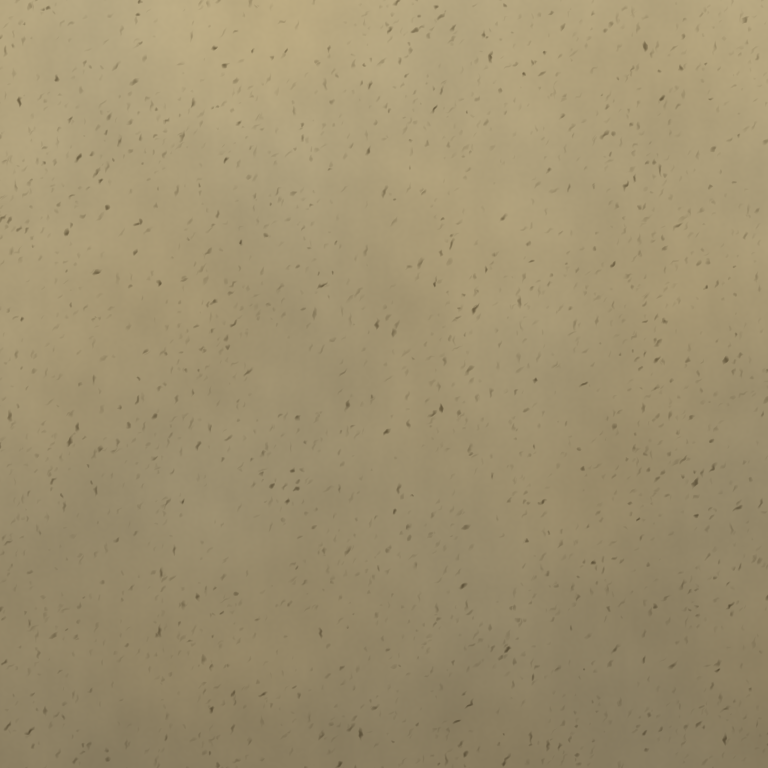
A Shadertoy shader for this texture:

```glsl
#define TOP_COLOR vec3(0.722, 0.660, 0.508)
#define BOTTOM_COLOR vec3(0.538, 0.488, 0.376)
#define FLECK_TINT vec3(0.54, 0.51, 0.44)
#define FLECK_LEAN 0.50
#define LEAN_SPREAD 1.2
#define COARSE_CELLS 44.0
#define FINE_CELLS 72.0
#define CLOUDS 0.17
#define MOTTLE 0.032
#define GRAIN 0.012

vec3 hash3(vec2 cell) {
    vec3 p = fract(vec3(cell.xyx) * vec3(0.1031, 0.1030, 0.0973));
    p += dot(p, p.yxz + 33.33);
    return fract((p.xxy + p.yzz) * p.zyx);
}

float cornerSlope(vec2 corner, vec2 offset) {
    float angle = 6.2832 * hash3(corner).x;
    return dot(vec2(cos(angle), sin(angle)), offset);
}

float gradientNoise(vec2 p) {
    vec2 i = floor(p), f = p - i;
    vec2 u = f * f * f * (f * (f * 6.0 - 15.0) + 10.0);
    vec2 e = vec2(1.0, 0.0);
    float low = mix(cornerSlope(i, f), cornerSlope(i + e, f - e), u.x);
    float high = mix(cornerSlope(i + e.yx, f - e.yx), cornerSlope(i + 1.0, f - 1.0), u.x);
    return mix(low, high, u.y);
}

// Darkness of scattered slanted flecks; halfSize is (width, length) in canvas units
float flecks(vec2 uv, float cells, vec2 halfSize, float density, float seed) {
    vec2 home = floor(uv * cells);
    float dark = 0.0;
    for (int y = -1; y <= 1; y++)
    for (int x = -1; x <= 1; x++) {
        vec2 cell = home + vec2(x, y);
        vec3 place = hash3(cell + seed);
        vec3 form = hash3(cell + seed + 71.7);
        vec2 center = (cell + place.xy) / cells;

        // Flecks gather in loose clumps
        float clump = 0.7 * gradientNoise(center * 9.0 + seed);
        float present = step(place.z, density + clump);

        float angle = FLECK_LEAN + LEAN_SPREAD * (form.x - 0.5);
        float c = cos(angle), s = sin(angle);
        vec2 d = uv - center;
        vec2 q = vec2(c * d.x - s * d.y, s * d.x + c * d.y);
        vec2 size = halfSize * vec2(mix(0.8, 1.15, form.z), mix(0.5, 1.3, form.y));
        float mask = 1.0 - smoothstep(0.1, 1.4, length(q / size));
        float strength = mix(0.16, 0.80, pow(form.z, 4.0));
        dark = max(dark, present * strength * mask);
    }
    return dark;
}

void mainImage(out vec4 fragColor, in vec2 fragCoord) {
    vec2 uv = fragCoord / iResolution.y;

    // Slow vertical shading, dimmer toward the lower right, with broad clouds
    float clouds = gradientNoise(uv * 2.6 + 4.0) + 0.5 * gradientNoise(uv * 5.3 + 19.0);
    float shade = uv.y - 0.07 * (uv.x - 0.5) + CLOUDS * clouds - 0.01;
    vec3 color = mix(BOTTOM_COLOR, TOP_COLOR, clamp(shade, -0.1, 1.05));

    // Soft blotches, faint upright streaks and fine grain
    float mottle = gradientNoise(uv * 11.0) + 0.6 * gradientNoise(uv * 24.0 + 8.0);
    mottle += 0.4 * gradientNoise(uv * vec2(55.0, 9.0));
    color *= 1.0 + MOTTLE * mottle + GRAIN * gradientNoise(uv * 130.0);

    // Patches drift slightly between warm and gray
    float warmth = gradientNoise(uv * 4.1 + 51.0);
    color *= 1.0 + 0.02 * warmth * vec3(0.6, 0.0, -1.2);

    // Warped coordinates make the fleck outlines ragged
    vec2 warp = vec2(gradientNoise(uv * 150.0), gradientNoise(uv * 150.0 + 37.0));
    vec2 ragged = uv + 0.0032 * warp;
    float coarse = flecks(ragged, COARSE_CELLS, vec2(0.0022, 0.0058), 0.42, 13.0);
    float fine = flecks(ragged, FINE_CELLS, vec2(0.0020, 0.0040), 0.32, 157.0);
    float dark = max(coarse, 0.6 * fine);
    color *= mix(vec3(1.0), FLECK_TINT, dark);

    fragColor = vec4(color, 1.0);
}
```
